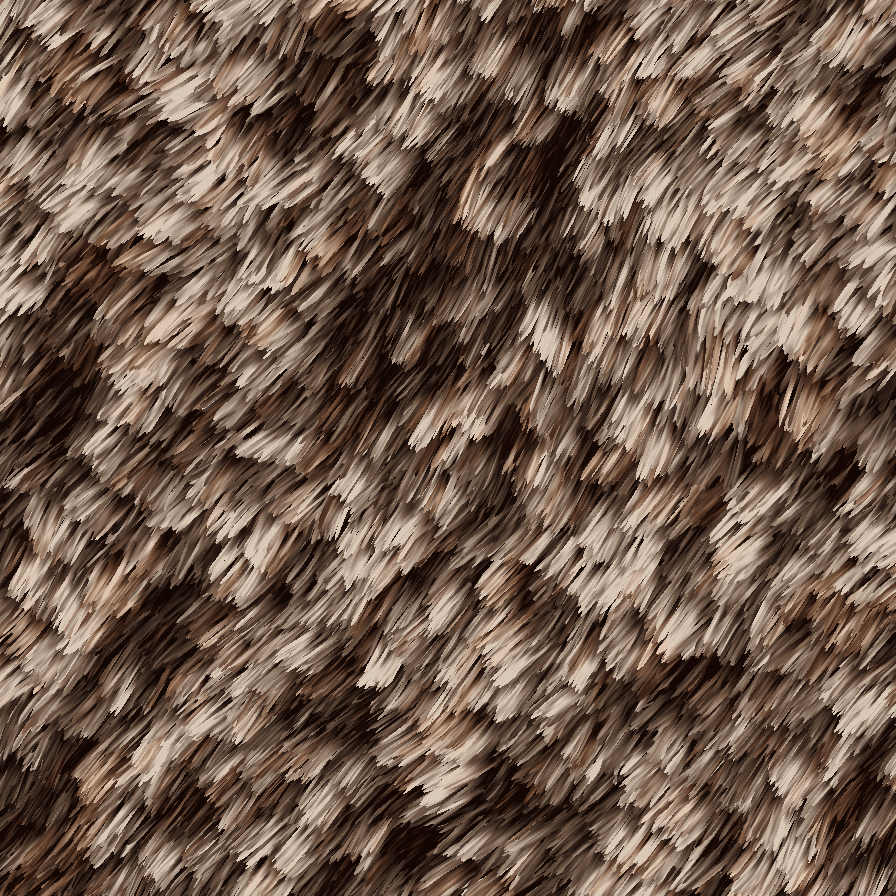
This texture is drawn by a Shadertoy shader. Its source:

```glsl
// Shaggy pile of brown and beige fur, combed towards the lower left.
// Layers of strands gather into locks whose tips end together over dark roots;
// lock height sets shade and overlap, by weights exponential in depth.

const int LAYERS = 6;
const vec2 CELL = vec2(0.04, 0.0075);   // strand spacing along and across the flow
const vec2 LOCKS = vec2(18.0, 43.0);    // locks per unit along and across the flow
const float COMB_ANGLE = 0.90;          // mean slope of the pile, radians
const float DEPTH_SHARPNESS = 60.0;

const vec3 SHADOW = vec3(0.070, 0.025, 0.012);
const vec3 BROWN  = vec3(0.42, 0.325, 0.26);
const vec3 CREAM  = vec3(0.86, 0.79, 0.72);

float hash(vec2 p) {
    return fract(sin(dot(p, vec2(127.1, 311.7))) * 43758.5453);
}

float noise(vec2 p) {
    vec2 cell = floor(p);
    vec2 f = fract(p);
    f = f * f * (3.0 - 2.0 * f);
    float low = mix(hash(cell), hash(cell + vec2(1.0, 0.0)), f.x);
    float high = mix(hash(cell + vec2(0.0, 1.0)), hash(cell + vec2(1.0)), f.x);
    return mix(low, high, f.y);
}

// Flow coordinates: x runs towards the tips, y across the strands
vec2 flowSpace(vec2 p, float angle) {
    vec2 along = -vec2(cos(angle), sin(angle));
    vec2 q = vec2(dot(p, along), dot(p, vec2(-along.y, along.x)));
    q.y += 0.11 * noise(p * 2.5 + 3.0) + 0.017 * noise(p * 9.0 + 11.0);
    return q;
}

// Lock at a place, in staggered columns: distance to its end, height, lean
vec3 lockAt(vec2 q) {
    float wobble = 0.5 * sin(q.x * 61.0 + q.y * 37.0);
    float column = floor(q.y * LOCKS.y + wobble);
    float run = q.x * LOCKS.x + 7.0 * hash(vec2(column, 4.7));
    vec2 key = vec2(column, floor(run));
    return vec3((1.0 - fract(run)) / LOCKS.x, hash(key), hash(key + 6.6) - 0.5);
}

// Raised tufts near 1, gaps between them near 0
float tuftHeight(vec2 q, float lockHeight) {
    float n = 0.42 * noise(q * vec2(13.0, 25.0) + 20.0)
            + 0.25 * noise(q * vec2(5.0, 8.0) + 50.0)
            + 0.33 * lockHeight;
    return smoothstep(0.22, 0.78, n);
}

vec3 furColor(float tone, float rust) {
    float t = 2.0 * clamp(tone, 0.0, 1.0);
    vec3 color = mix(SHADOW, BROWN, min(t, 1.0));
    color = mix(color, CREAM, max(t - 1.0, 0.0));
    return mix(color, color * vec3(1.10, 0.88, 0.70), rust);
}

// One strand: weighted colour in rgb, weight in a
vec4 strand(vec2 q, vec2 offset, vec2 id, vec2 seed, float pixel) {
    vec2 key = id + seed;
    vec2 tip = (id + vec2(hash(key), hash(key + 5.3))) * CELL;
    vec2 place = tip - offset;
    vec3 lock = lockAt(place);
    tip.x += 0.55 * lock.x;
    float len = mix(0.050, 0.078, hash(key + 9.1));
    float back = tip.x - q.x;
    if (back < -pixel || back > len) return vec4(0.0);

    // Shape: leaning with its lock, blunt at the tip
    float lean = 0.22 * (hash(key + 2.7) - 0.5) + 0.34 * lock.z;
    float side = q.y - tip.y - lean * back;
    float halfWidth = mix(0.0009, 0.0030, hash(key + 6.1))
                    * smoothstep(-0.004, 0.009, back);
    float cover = 1.0 - smoothstep(halfWidth - 0.5 * pixel,
                                   halfWidth + 0.5 * pixel, abs(side));
    cover *= smoothstep(-pixel, pixel, back);
    cover *= 1.0 - smoothstep(0.8 * len, len, back);
    if (cover <= 0.0) return vec4(0.0);

    // Shade: dark root, pale tip, fine fibres and rusty patches
    float height = tuftHeight(place, lock.y);
    float reach = 1.0 - back / len;
    float fibre = noise(vec2(back * 45.0, side * 420.0) + 40.0 * hash(key + 1.9));
    float rust = smoothstep(0.5, 0.85, noise(place * vec2(30.0, 55.0) + 70.0));
    float tone = (0.17 + 0.68 * height) * mix(0.26, 1.0, smoothstep(0.05, 0.65, reach));
    tone += 0.44 * (hash(key + 3.3) - 0.5) + 0.40 * (fibre - 0.5) - 0.14 * rust;
    tone = 0.5 + 1.2 * (tone - 0.475);

    float depth = 0.45 * height + 0.42 * hash(key + 8.2) + 0.24 * reach;
    float weight = cover * exp(DEPTH_SHARPNESS * depth);
    float tint = rust * (0.95 - 0.75 * clamp(tone, 0.0, 1.0));
    return vec4(furColor(tone, tint) * weight, weight);
}

void mainImage(out vec4 fragColor, in vec2 fragCoord) {
    float pixel = 1.0 / iResolution.y;
    vec2 q = flowSpace(fragCoord * pixel, COMB_ANGLE);

    // Deep shadow shows where no strand covers it
    float groundWeight = exp(DEPTH_SHARPNESS * 0.15);
    vec4 sum = vec4(SHADOW * groundWeight, groundWeight);

    for (int layer = 0; layer < LAYERS; layer++) {
        vec2 offset = float(layer) * vec2(0.0137, 0.0043);
        vec2 seed = float(layer) * vec2(17.3, 41.9);
        vec2 local = q + offset;
        vec2 base = floor(local / CELL);
        for (int i = -1; i <= 2; i++) {
            for (int j = -3; j <= 3; j++) {
                vec2 id = base + vec2(float(i), float(j));
                sum += strand(local, offset, id, seed, pixel);
            }
        }
    }
    fragColor = vec4(sum.rgb / sum.a, 1.0);
}
```
